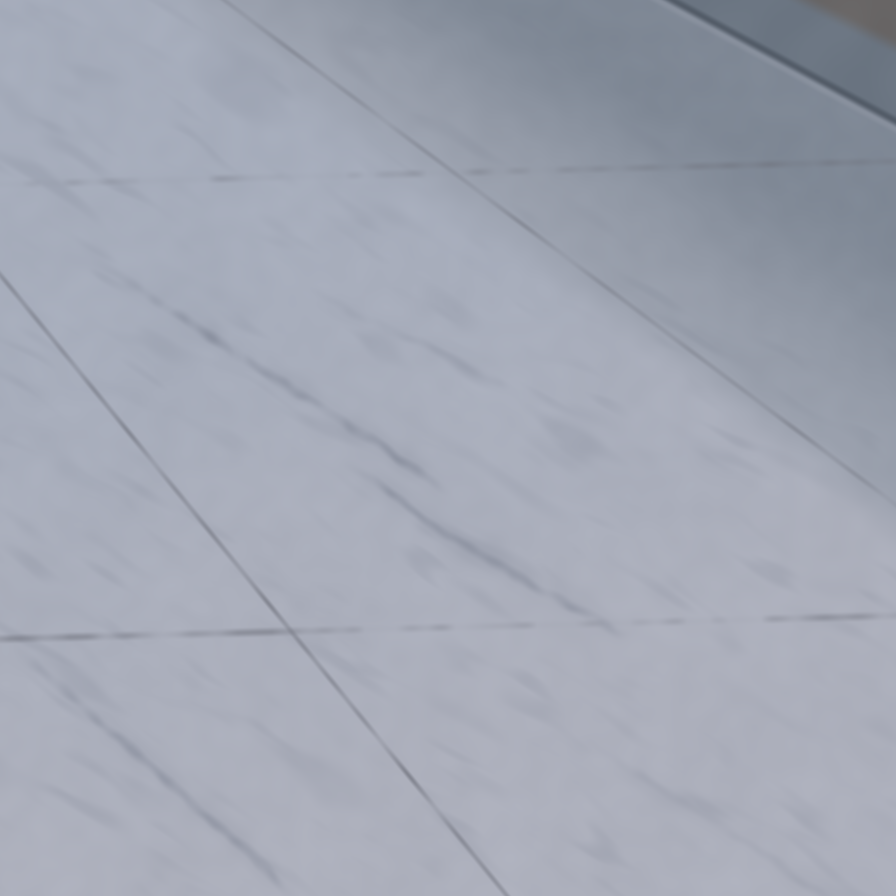
This texture is drawn by a Shadertoy shader. Its source:

```glsl
const vec3 MARBLE = vec3(0.678, 0.690, 0.738);
const vec3 MARBLE_COOL = vec3(0.645, 0.675, 0.735);
const vec3 SHADE_NEAR = vec3(0.600, 0.625, 0.675);
const vec3 SHADE_FAR = vec3(0.496, 0.532, 0.584);
const vec3 SKIRTING = vec3(0.420, 0.460, 0.510);
const vec3 WALL = vec3(0.410, 0.400, 0.400);
const vec3 JOINT = vec3(0.430, 0.440, 0.480);
const vec3 EDGE = vec3(0.260, 0.295, 0.340);
const vec3 VEIN = vec3(0.475, 0.500, 0.560);

const float TILE_NEAR = 1.015;    // tile width at the bottom of the canvas
const float TILE_FAR = 0.500;     // tile width at the top
const float COLUMN_NEAR = 0.566;  // first column joint at the bottom
const float COLUMN_FAR = -0.250;  // first column joint at the top
const float ROW_TILT = 0.026;
const float ROW_START = 1.153;
const float ROW_DEPTH = 0.497;
const float COLUMN_WIDTH = 0.0036;
const float ROW_WIDTH = 0.0056;
const float COLUMN_STRENGTH = 0.42;
const float SKIRTING_COLUMN = 2.0;
const float WALL_COLUMN = 2.29;
const float VEIN_SLOPE = -0.62;
const float VEIN_SAG = 0.045;
const float STREAK_STRENGTH = 0.17;
const float GRAIN = 0.011;

// Long veins: start, then end
const int VEIN_COUNT = 5;
const vec4 LONG_VEINS[VEIN_COUNT] = vec4[](
    vec4(0.10, 0.712, 0.50, 0.454), vec4(0.38, 0.490, 0.70, 0.293),
    vec4(0.01, 0.285, 0.33, 0.000), vec4(0.33, 0.685, 0.58, 0.560),
    vec4(0.65, 0.180, 0.95, -0.020));
const float LONG_STRENGTH[VEIN_COUNT] = float[](0.48, 0.44, 0.34, 0.17, 0.12);

vec2 hashGradient(vec2 cell) {
    vec3 h = fract(vec3(cell.xyx) * vec3(0.1031, 0.1030, 0.0973));
    h += dot(h, h.yzx + 33.33);
    float angle = 6.28318 * fract((h.x + h.y) * h.z);
    return vec2(cos(angle), sin(angle));
}

float gradientNoise(vec2 p) {
    vec2 i = floor(p), f = fract(p);
    vec2 u = f * f * f * (f * (f * 6.0 - 15.0) + 10.0);
    vec2 e = vec2(1.0, 0.0);
    float low = mix(dot(hashGradient(i), f), dot(hashGradient(i + e), f - e), u.x);
    float high = mix(dot(hashGradient(i + e.yx), f - e.yx),
                     dot(hashGradient(i + 1.0), f - 1.0), u.x);
    return mix(low, high, u.y);
}

float softLine(float d, float width, float pixel) {
    return 1.0 - smoothstep(0.0, width + pixel, abs(d));
}

float longVeins(vec2 p, float pixel) {
    float wobble = 0.006 * gradientNoise(p * 11.0) + 0.004 * gradientNoise(p * 37.0);
    float total = 0.0;
    for (int i = 0; i < VEIN_COUNT; i++) {
        vec2 start = LONG_VEINS[i].xy;
        vec2 span = LONG_VEINS[i].zw - start;
        vec2 q = p - start;
        float t = dot(q, span) / dot(span, span);
        float d = (q.x * span.y - q.y * span.x) / length(span) + wobble;
        d -= i == 1 ? VEIN_SAG * t * (1.0 - t) : 0.0;
        float ends = smoothstep(0.0, 0.2, t) * (1.0 - smoothstep(0.9, 1.02, t));
        float patchy = 0.62 + 0.7 * gradientNoise(p * 14.0 + float(i)) + 0.7 * gradientNoise(p * 40.0);
        float body = softLine(d, 0.0075, pixel) + 0.32 * softLine(d + 0.003, 0.022, pixel);
        total += LONG_STRENGTH[i] * ends * clamp(patchy, 0.2, 1.0) * body;
    }
    return min(total, 1.0);
}

// Short, faint streaks that run with the long veins
float streaks(vec2 p) {
    vec2 along = normalize(vec2(1.0, VEIN_SLOPE));
    vec2 q = vec2(dot(p, along), dot(p, vec2(-along.y, along.x)));
    q.y += 0.008 * gradientNoise(p * 12.0);
    float total = 0.0;
    for (int i = 0; i < 3; i++) {
        float scale = 1.0 + 0.5 * float(i);
        float n = gradientNoise(q * vec2(6.0, 28.0) * scale + 17.0 * float(i));
        float mask = smoothstep(-0.1, 0.4, gradientNoise(q * vec2(5.0, 8.0) * scale + 41.3));
        total += mask * smoothstep(0.08, 0.55, n);
    }
    return min(total, 1.0);
}

void mainImage(out vec4 fragColor, in vec2 fragCoord) {
    vec2 uv = fragCoord / iResolution.xy;
    float pixel = 1.0 / min(iResolution.x, iResolution.y);

    // Floor grid in perspective
    float tile = mix(TILE_NEAR, TILE_FAR, uv.y);
    float column = (uv.x - mix(COLUMN_NEAR, COLUMN_FAR, uv.y)) / tile;
    float lean = COLUMN_FAR - COLUMN_NEAR + (TILE_FAR - TILE_NEAR) * column;
    float columnScale = tile / length(vec2(1.0, lean));
    float rowTile = mix(TILE_NEAR, TILE_FAR, uv.y - ROW_TILT * uv.x);
    float row = (1.0 / rowTile - ROW_START) / ROW_DEPTH;
    float rowScale = ROW_DEPTH * rowTile * rowTile / (TILE_NEAR - TILE_FAR);
    float columnGap = (column - round(column)) * columnScale;
    float rowGap = (row - round(row)) * rowScale;

    // Marble tone and the shaded far side
    float cool = smoothstep(0.1, 0.95, uv.y + 0.25 * (0.5 - uv.x) + 0.2 * gradientNoise(uv * 3.0));
    vec3 color = mix(MARBLE, MARBLE_COOL, 0.8 * cool);
    float blur = mix(0.10, 0.24, smoothstep(0.55, 1.0, uv.y));
    vec3 shade = mix(SHADE_NEAR, SHADE_FAR, smoothstep(1.02, 1.65, column));
    color = mix(color, shade, smoothstep(1.0 - blur, 1.0 + 0.5 * blur, column));
    color += GRAIN * (gradientNoise(uv * 8.0) + gradientNoise(uv * 36.0));

    // Veins
    color = mix(color, VEIN, STREAK_STRENGTH * streaks(uv));
    color = mix(color, VEIN, longVeins(uv, pixel));

    // Joints, worn unevenly along their length
    float fade = COLUMN_STRENGTH * mix(1.0, 0.65, step(0.5, column));
    float columnWear = fade * clamp(1.0 + 1.3 * gradientNoise(vec2(column * 3.0, uv.y * 26.0)), 0.3, 1.6);
    float wornSide = round(row) < 0.5 ? smoothstep(0.5, 0.3, uv.x) : smoothstep(0.5, 0.75, uv.x);
    vec2 rowPlace = vec2(uv.x, round(row) * 5.3 + 0.4);
    float rowWear = mix(0.08, 0.26, wornSide) + 0.25 * gradientNoise(rowPlace * vec2(9.0, 1.0))
                  + 0.45 * gradientNoise(rowPlace * vec2(31.0, 1.0));
    rowWear = clamp(rowWear, 0.03, 0.5);
    color = mix(color, JOINT, columnWear * softLine(columnGap, COLUMN_WIDTH, pixel));
    color = mix(color, JOINT, rowWear * softLine(rowGap, ROW_WIDTH, pixel));

    // Skirting, its dark foot and the wall above
    float foot = (column - SKIRTING_COLUMN) * columnScale;
    float wallGap = (column - WALL_COLUMN) * columnScale;
    vec3 upright = mix(SKIRTING, WALL, smoothstep(-0.010, 0.010, wallGap));
    upright += 0.02 * gradientNoise(uv * 16.0);
    color = mix(color, upright, smoothstep(-0.003, 0.003, foot));
    color = mix(color, MARBLE, 0.20 * softLine(foot + 0.008, 0.005, pixel));
    color = mix(color, EDGE, 0.65 * softLine(foot, 0.006, pixel));

    fragColor = vec4(clamp(color, 0.0, 1.0), 1.0);
}
```
